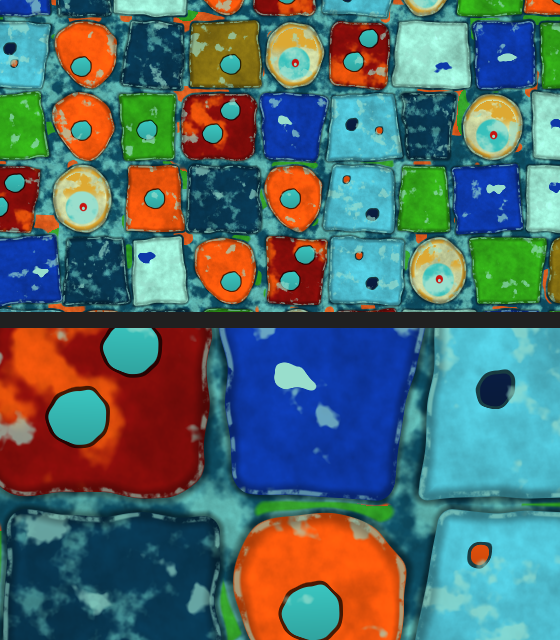
Top: the whole. Bottom: its middle third, enlarged.
Reproduce this texture procedurally as a Shadertoy shader.

```glsl
// Weathered mosaic of hand-cut glazed tiles and oval medallions set in teal grout.
// The nearest tile of a jittered brick grid is found by signed distance, then
// glazed according to its kind, decorated with dots and worn with fractal noise.

#define ROW_PITCH 0.231
#define COL_PITCH 0.222
#define TOP_OFFSET 0.06
#define GROUT 0.010
#define WIDTH_JITTER 0.32
#define TILT 0.16
#define EDGE_WOBBLE 0.010
#define DOT_RADIUS 0.029
#define WEAR 0.65

const int RED = 1, DROP = 2, MINT = 3, SLATE = 4, BLUE = 5, MIXED = 6, MEDAL = 8;
const ivec4 ROW_START = ivec4(0, 7, 1, 5);  // first kind of each row
const ivec4 ROW_STEP = ivec4(2, 4, 7, 8);   // stride through the nine kinds
const vec3 GLAZE[9] = vec3[9](
    vec3(.30, .73, .80), vec3(.52, .05, .04), vec3(.96, .34, .05),
    vec3(.60, .90, .82), vec3(.03, .21, .31), vec3(.05, .22, .66),
    vec3(.50, .42, .07), vec3(.19, .64, .09), vec3(.76, .80, .60));
const vec3 TURQUOISE = vec3(.22, .75, .73), PALE = vec3(.60, .87, .80);
const vec3 NAVY = vec3(.04, .12, .27), GOLD = vec3(.86, .66, .20);
const vec3 GROUT_DARK = vec3(.05, .29, .37), GROUT_LIGHT = vec3(.36, .70, .68);

struct Tile { float d; vec2 p; vec2 size; vec2 id; int kind; };

float hash(vec2 p) { return fract(sin(dot(p, vec2(127.1, 311.7))) * 43758.5453); }

float noise(vec2 p) {
    vec2 i = floor(p), f = fract(p);
    f = f * f * (3. - 2. * f);
    return mix(mix(hash(i), hash(i + vec2(1, 0)), f.x),
               mix(hash(i + vec2(0, 1)), hash(i + vec2(1, 1)), f.x), f.y);
}

float fbm(vec2 p) {
    float sum = 0., amp = .53;
    for (int i = 0; i < 4; i++) {
        sum += amp * noise(p);
        p = mat2(1.6, 1.2, -1.2, 1.6) * p + 3.7;
        amp *= .5;
    }
    return sum;
}

float cover(float d) { return clamp(.5 - d * iResolution.y, 0., 1.); }

float rowShift(float row) { return -.02 - .07 * hash(vec2(row, 4.)); }

float tileEdge(float i, float row) {
    return COL_PITCH * (i + WIDTH_JITTER * (hash(vec2(i, row)) - .5)) + rowShift(row);
}

Tile makeTile(vec2 uv, vec2 id) {
    int r = int(id.y) & 3;
    int kind = ((ROW_START[r] + ROW_STEP[r] * int(id.x)) % 9 + 9) % 9;
    float left = tileEdge(id.x, id.y), right = tileEdge(id.x + 1., id.y);
    vec2 size = vec2(.5 * (right - left), .5 * ROW_PITCH) - GROUT;
    vec2 p = uv - vec2(.5 * (left + right), 1. - TOP_OFFSET - (id.y + .5) * ROW_PITCH);
    float a = TILT * (hash(id + 11.) - .5);
    p = mat2(cos(a), sin(a), -sin(a), cos(a)) * p;
    float d;
    if (kind == DROP || kind == MEDAL) {
        size.x = min(size.x, .095);
        vec2 q = p;
        if (kind == DROP) q.x = (q.x - .12 * (size.y - q.y) + .01) / (1. + 2.5 * q.y);
        d = (length(q / size) - 1.) * min(size.x, size.y);
    } else {
        float corner = mix(.009, .05, pow(hash(id + 23.), 4.));
        p.x *= 1. + 1.1 * (hash(id + 31.) - .5) * p.y / size.y * .25;
        vec2 q = abs(p) - size + corner;
        d = length(max(q, 0.)) + min(max(q.x, q.y), 0.) - corner;
    }
    d += EDGE_WOBBLE * (noise(uv * 24. + id) - .5);
    return Tile(d, p, size, id, kind);
}

// Raised dot with a dark outline and an off-centre highlight
void paintDot(inout vec3 col, vec2 p, float radius, vec3 tint) {
    float d = length(p) - radius + .006 * (noise(p * 70. + 9.) - .5);
    col = mix(col, col * .3, cover(d - .004));
    col = mix(col, tint * (.85 + 6. * (p.y + radius) * .5), cover(d));
}

vec3 paintMedal(vec3 col, vec2 e, vec2 uv) {
    float r = length(e), blotch = fbm(uv * 22.);
    col = mix(col, GOLD, smoothstep(.10, .02, abs(r - .90)) * smoothstep(.3, .5, blotch));
    col = mix(col, GOLD, smoothstep(.42, .52, blotch) * smoothstep(-.1, .3, e.y) * step(r, .8));
    float bowl = length((e + vec2(0, .27)) * vec2(1., 1.1)) - .55;
    col = mix(col, mix(TURQUOISE, PALE, smoothstep(.3, .6, blotch)), smoothstep(.04, -.04, bowl));
    col = mix(col, GLAZE[RED] * 1.5, smoothstep(.15, .10, length(e + vec2(-.04, .25))));
    return mix(col, PALE, smoothstep(.07, .03, length(e + vec2(-.04, .29))));
}

vec3 paintTile(Tile t, vec2 uv) {
    vec2 drift = uv + t.id * 3.1;
    float cloud = fbm(drift * 16.), grain = fbm(drift * 75.);
    vec3 col = GLAZE[t.kind];
    float turn = mod(t.id.y, 3.);
    if (t.kind == MIXED && turn > .5) col = GLAZE[turn < 1.5 ? 7 : DROP] * .95;
    if (t.kind == RED) col = mix(col, GLAZE[DROP] * .85, smoothstep(.52, .68, cloud));
    if (t.kind == SLATE) col = mix(col, GROUT_LIGHT, .7 * smoothstep(.5, .75, fbm(drift * 38.)));
    col *= .72 + .38 * cloud + .22 * grain;
    if (t.kind == MEDAL) col = paintMedal(col, t.p / t.size, uv);

    // Decoration: large dots on warm tiles, small chips on cool ones
    vec2 spot = (vec2(hash(t.id + 41.), hash(t.id + 53.)) - .5) * t.size;
    if (t.kind == RED) paintDot(col, t.p - vec2(.3, .5) * t.size, DOT_RADIUS, TURQUOISE);
    if (t.kind == RED || t.kind == DROP || t.kind == MIXED) {
        paintDot(col, t.p - spot * .4 + vec2(0, .02), DOT_RADIUS * 1.05, TURQUOISE);
    } else if (t.kind == 0) {
        paintDot(col, t.p - spot, DOT_RADIUS * .6, NAVY);
        paintDot(col, t.p + spot * 1.3, DOT_RADIUS * .35, GLAZE[DROP]);
    } else if (t.kind == MINT || t.kind == BLUE) {
        float chip = length((t.p - spot) * vec2(.7, 1.3)) - .017 + .025 * (noise(drift * 60.) - .5);
        col = mix(col, t.kind == BLUE ? PALE : GLAZE[BLUE], cover(chip));
    }

    // Scuffs, worn pale rim and shaded border
    col = mix(col, PALE, WEAR * smoothstep(.64, .74, fbm(drift * 26. + 5.)));
    col *= 1. - .30 * smoothstep(-.016, -.004, t.d);
    return mix(col, PALE, .55 * smoothstep(.004, .001, abs(t.d + .003)) * smoothstep(.35, .6, grain));
}

vec3 paintGrout(vec2 uv, float d) {
    vec3 col = mix(GROUT_DARK, GROUT_LIGHT, smoothstep(.36, .68, fbm(uv * 32.)));
    float shard = noise(uv * 17. + 6.);
    vec3 tint = noise(uv * 5.) > .5 ? GLAZE[7] : GLAZE[DROP];
    col = mix(col, tint, .85 * smoothstep(.76, .80, shard) * smoothstep(.004, .008, d));
    col *= .85 + .3 * fbm(uv * 90.);
    return col * mix(.55, 1., smoothstep(0., .009, d));
}

void mainImage(out vec4 fragColor, in vec2 fragCoord) {
    vec2 uv = fragCoord / iResolution.y;
    float row = floor((1. - TOP_OFFSET - uv.y) / ROW_PITCH);
    Tile nearest = Tile(1e3, vec2(0), vec2(1), vec2(0), 0);
    for (float j = -1.; j <= 1.; j++) {
        float column = floor((uv.x - rowShift(row + j)) / COL_PITCH);
        for (float i = -1.; i <= 1.; i++) {
            Tile t = makeTile(uv, vec2(column + i, row + j));
            if (t.d < nearest.d) nearest = t;
        }
    }
    vec3 col = mix(paintGrout(uv, nearest.d), paintTile(nearest, uv), cover(nearest.d));
    fragColor = vec4(clamp(col, 0., 1.), 1.);
}
```
